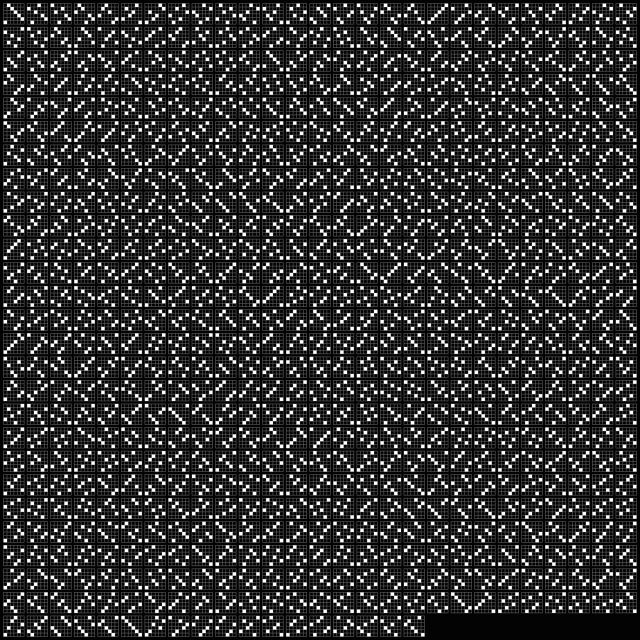
A Shadertoy shader for this pattern:

```glsl
// Draws all 720 permutation matrices of six elements as small 6x6 grids, 27 across and 27 down.

const int TILES = 27;            // tiles across and down
const int CELLS = 6;             // cells per tile side
const int PERMUTATIONS = 720;    // 6!, so the last row stays short
const int STRIDE = 277;          // coprime to 720: visits every permutation once

const float PITCH = 0.0368;      // tile to tile, in canvas units
const float TILE_SIZE = 0.0321;
const float MARGIN = 0.0056;
const float HALF_LINE = 0.079;   // in cell units

const vec3 BACKGROUND = vec3(0.01);
const vec3 LINE_COLOR = vec3(0.40);
const vec3 MARK_COLOR = vec3(1.0);

// Share of the pixel footprint centred at x that lies between lo and hi
float spanCoverage(float x, float halfPixel, float lo, float hi) {
    float overlap = min(x + halfPixel, hi) - max(x - halfPixel, lo);
    return clamp(overlap / (2.0 * halfPixel), 0.0, 1.0);
}

// Running integral of lines at 0, 1, ... CELLS
float lineIntegral(float x, float halfWidth) {
    float shifted = clamp(x, -0.5, float(CELLS) + 0.499) + 0.5;
    float offset = fract(shifted) - 0.5;
    return floor(shifted) * 2.0 * halfWidth + clamp(offset, -halfWidth, halfWidth) + halfWidth;
}

// Share of the pixel footprint covered by the parallel lines
float lineCoverage(float x, float halfPixel, float halfWidth) {
    float covered = lineIntegral(x + halfPixel, halfWidth) - lineIntegral(x - halfPixel, halfWidth);
    return clamp(covered / (2.0 * halfPixel), 0.0, 1.0);
}

// Horizontal and vertical grid lines, including the outer frame
float gridCoverage(vec2 p, float halfPixel, float halfWidth) {
    float lo = -halfWidth;
    float hi = float(CELLS) + halfWidth;
    float vertical = lineCoverage(p.x, halfPixel, halfWidth);
    float horizontal = lineCoverage(p.y, halfPixel, halfWidth);
    return vertical * spanCoverage(p.y, halfPixel, lo, hi)
         + horizontal * spanCoverage(p.x, halfPixel, lo, hi)
         - vertical * horizontal;
}

// One filled cell per row and column, decoded from the permutation's rank
float markCoverage(vec2 p, float halfPixel, int rank) {
    int columns[CELLS] = int[CELLS](0, 1, 2, 3, 4, 5);
    float covered = 0.0;
    for (int row = CELLS - 1; row >= 0; row--) {
        int pick = rank % (row + 1);
        rank /= row + 1;
        int column = columns[pick];
        columns[pick] = columns[row];
        float left = float(column);
        float top = float(row);
        covered += spanCoverage(p.x, halfPixel, left, left + 1.0)
                 * spanCoverage(p.y, halfPixel, top, top + 1.0);
    }
    return clamp(covered, 0.0, 1.0);
}

void mainImage(out vec4 fragColor, in vec2 fragCoord) {
    // Canvas units, measured from the top left
    float side = min(iResolution.x, iResolution.y);
    vec2 canvas = vec2(fragCoord.x, iResolution.y - fragCoord.y) / side;

    // Tile index, with each gap split between its neighbours
    float halfGap = 0.5 * (PITCH - TILE_SIZE);
    vec2 tile = floor((canvas - MARGIN + halfGap) / PITCH);
    tile = clamp(tile, 0.0, float(TILES - 1));
    int index = int(tile.y) * TILES + int(tile.x);

    // Position and pixel size in cell units
    float cellSize = TILE_SIZE / float(CELLS);
    vec2 local = (canvas - MARGIN - tile * PITCH) / cellSize;
    float halfPixel = 0.5 / (side * cellSize);

    vec3 color = BACKGROUND;
    if (index < PERMUTATIONS) {
        int rank = (index * STRIDE) % PERMUTATIONS;
        color = mix(color, LINE_COLOR, gridCoverage(local, halfPixel, HALF_LINE));
        color = mix(color, MARK_COLOR, markCoverage(local, halfPixel, rank));
    }
    fragColor = vec4(color, 1.0);
}
```
